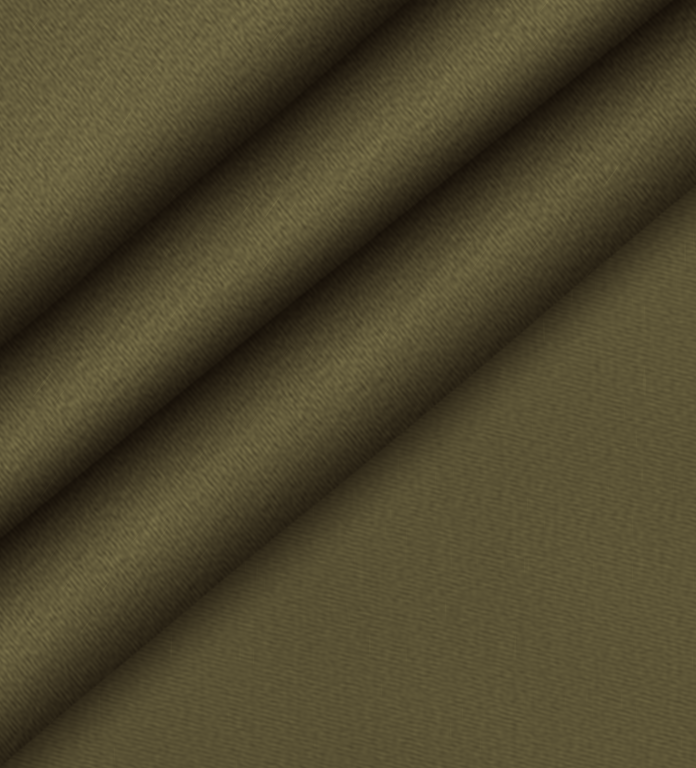
This texture is drawn by a Shadertoy shader. Its source:

```glsl
vec2 hashGradient(vec2 cell) {
    vec2 q = vec2(dot(cell, vec2(127.1, 311.7)), dot(cell, vec2(269.5, 183.3)));
    return fract(sin(q) * 43758.5) * 2.0 - 1.0;
}

float gradientNoise(vec2 p) {
    vec2 cell = floor(p), f = fract(p);
    vec2 w = f * f * f * (f * (f * 6.0 - 15.0) + 10.0);
    vec2 e = vec2(0.0, 1.0);
    float low = mix(dot(hashGradient(cell), f),
                    dot(hashGradient(cell + e.yx), f - e.yx), w.x);
    float high = mix(dot(hashGradient(cell + e.xy), f - e.xy),
                     dot(hashGradient(cell + e.yy), f - e.yy), w.x);
    return mix(low, high, w.y);
}

// Signed distance to a sloping crease, positive above it
float creaseDistance(vec2 p, float height, float slope) {
    return (p.y - height - slope * p.x) / sqrt(1.0 + slope * slope);
}

// Twill ribs broken into short stitches, with slubs along the thread
float weave(vec2 p, vec2 thread, vec2 ribNormal, float pixel) {
    vec2 across = vec2(thread.y, -thread.x);
    vec2 q = vec2(dot(p, across), dot(p, thread));
    vec2 r = vec2(dot(p, ribNormal), dot(p, vec2(ribNormal.y, -ribNormal.x)));
    float wobble = gradientNoise(p * 55.0) * 1.6;
    float strength = 0.8 + 0.9 * gradientNoise(p * 38.0 + 9.0);
    float ribs = sin(6.2832 * r.x / 0.0057 + wobble) * strength;
    float stitches = gradientNoise(r * vec2(215.0, 120.0));
    float fuzz = gradientNoise(p * 90.0 + 17.0);
    float streaks = gradientNoise(q * vec2(150.0, 9.0));
    float slubs = smoothstep(0.36, 0.62, gradientNoise(q * vec2(190.0, 17.0) + 31.0));
    float detail = 1.0 - smoothstep(0.0018, 0.0048, pixel);
    return detail * (ribs * 0.085 + stitches * 0.26) + fuzz * 0.05
         + streaks * 0.07 + slubs * 0.12;
}

void mainImage(out vec4 fragColor, in vec2 fragCoord) {
    float pixel = 1.0 / iResolution.y;
    vec2 p = fragCoord * pixel;

    // Flat cloth, slightly brighter toward the right
    float light = 0.77 + 0.05 * smoothstep(0.3, 0.9, p.x);
    float onFold = 0.0;

    // Folds stacked from the lowest to the highest:
    // crease height, crease slope, shadow reach, roundness
    vec4 folds[3] = vec4[3](
        vec4(0.000, 0.835, 0.070, 0.125),
        vec4(0.297, 0.806, 0.125, 0.090),
        vec4(0.547, 0.849, 0.120, 0.120));

    for (int i = 0; i < 3; i++) {
        vec4 fold = folds[i];
        float bend = 0.006 * gradientNoise(vec2(p.x * 4.0, float(i) * 7.3 + 0.4));
        float d = creaseDistance(p, fold.x, fold.y) + bend;
        float lowest = i == 0 ? 0.20 : 0.08;

        // Shadow cast on the cloth below, steepest beside the crease
        float floorLight = i == 0 ? 0.34 : 0.0;
        float open = pow(smoothstep(-0.008, fold.z, -d), 0.68);
        light *= mix(floorLight, 1.0, open);

        // Rounded body, darkening toward its underside
        float rise = pow(smoothstep(-0.012, fold.w, d), 0.85);
        float body = mix(lowest, 0.95, rise);
        body -= 0.12 * smoothstep(0.13, 0.40, d);
        float cover = smoothstep(-1.5 * pixel, 1.5 * pixel, d);
        light = mix(light, body, cover);
        onFold = max(onFold, cover);
    }

    // Broad unevenness in the sheen
    light += 0.05 * gradientNoise(p * vec2(5.0, 6.0) + 3.0) * light;

    // Upright threads on the flat cloth, slanted threads on the folds
    float flatWeave = weave(p, vec2(0.0, 1.0), vec2(0.24, 0.97), pixel);
    float foldWeave = weave(p, vec2(0.59, 0.807), vec2(0.77, 0.64), pixel);
    light += mix(flatWeave * 0.7, foldWeave * 1.15, onFold) * (0.2 + 0.8 * light);

    // Olive ramp from deep crease to lit cloth
    vec3 color = mix(vec3(0.080, 0.055, 0.028), vec3(0.425, 0.392, 0.255), clamp(light, 0.0, 1.3));
    fragColor = vec4(color, 1.0);
}
```
